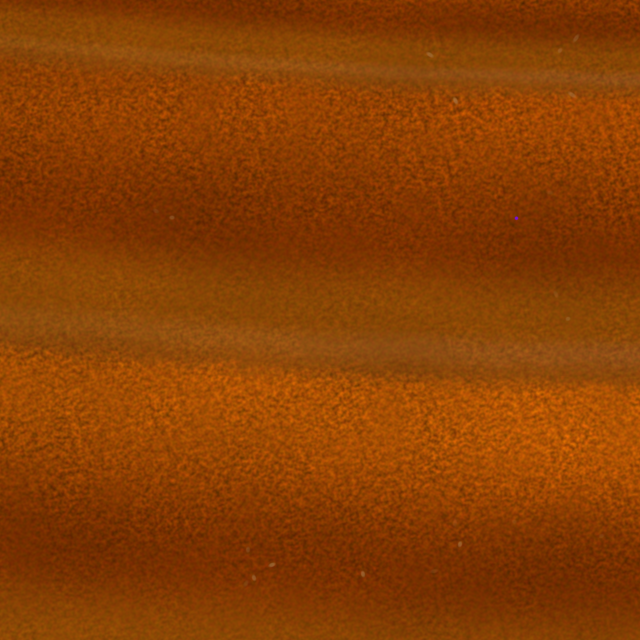
Give the GLSL for this texture, as a three.js fragment shader.

```glsl
varying vec2 vUv;

const vec3 DARK = vec3(0.462, 0.184, 0.002);
const vec3 OLIVE = vec3(0.546, 0.280, 0.020);
const vec3 RIDGE = vec3(0.582, 0.318, 0.055);
const vec3 SHADE = vec3(0.545, 0.278, 0.036);
const vec3 RUST = vec3(0.592, 0.262, 0.008);
const vec3 AMBER = vec3(0.672, 0.318, 0.014);
const vec3 DUST = vec3(0.680, 0.500, 0.300);
const vec3 VIOLET = vec3(0.480, 0.060, 0.850);

float hash(vec2 p) {
  return fract(sin(dot(p, vec2(127.1, 311.7))) * 43758.5453);
}

// Gradient noise, roughly -0.7 to 0.7
float cornerSlope(vec2 cell, vec2 offset) {
  float angle = 6.2832 * hash(cell);
  return dot(vec2(cos(angle), sin(angle)), offset);
}

float noise(vec2 p) {
  vec2 i = floor(p);
  vec2 f = p - i;
  vec2 u = f * f * f * (f * (f * 6.0 - 15.0) + 10.0);
  vec2 e = vec2(1.0, 0.0);
  float low = mix(cornerSlope(i, f), cornerSlope(i + e.xy, f - e.xy), u.x);
  float high = mix(cornerSlope(i + e.yx, f - e.yx), cornerSlope(i + e.xx, f - e.xx), u.x);
  return mix(low, high, u.y);
}

vec2 rotate(vec2 p, float angle) {
  float c = cos(angle);
  float s = sin(angle);
  return vec2(c * p.x - s * p.y, s * p.x + c * p.y);
}

// Position inside a fold: 0 below one ridge, 1 at the next
float foldPhase(float depth) {
  if (depth < 0.08) return 1.0 + (depth - 0.08) / 0.22;
  if (depth < 0.53) return (depth - 0.08) / 0.45;
  return (depth - 0.53) / 0.58;
}

vec3 foldColor(float t, vec3 lit, vec3 ridge) {
  vec3 color = mix(lit, DARK, smoothstep(0.12, 0.54, t));
  color = mix(SHADE, color, smoothstep(-0.01, 0.06, t));
  color = mix(color, OLIVE, smoothstep(0.56, 0.78, t));
  color = mix(color, ridge, smoothstep(0.84, 0.92, t));
  return mix(color, SHADE, smoothstep(0.93, 1.0, t));
}

// Pebbled leather relief with uneven strength
float pebbles(vec2 p) {
  vec2 q = rotate(p, -0.25);
  q += 0.004 * vec2(noise(p * 45.0), noise(p * 45.0 + 17.0));
  float coarse = noise(q * vec2(105.0, 140.0));
  float fine = noise(rotate(p, 0.6) * 200.0 + 31.0);
  float mottle = noise(rotate(p, 0.9) * 55.0 + 9.0);
  float strength = 1.0 + 0.7 * noise(p * 14.0 + 3.0);
  return strength * (0.9 * coarse + 0.7 * fine) + 0.3 * mottle;
}

// Soft elongated fleck
float fleck(vec2 p, vec2 center, vec2 size, float angle) {
  vec2 q = rotate(p - center, angle) / size;
  return 1.0 - smoothstep(0.3, 1.0, length(q));
}

float dust(vec2 p) {
  float amount = 0.0;
  for (int i = 0; i < 20; i++) {
    float k = float(i);
    float row = mix(0.08, 0.19, hash(vec2(k, 2.0)));
    if (i > 9) row = mix(0.50, 0.99, hash(vec2(k, 3.0)));
    vec2 center = vec2(mix(0.2, 1.0, hash(vec2(k, 1.0))), row);
    vec2 size = vec2(mix(0.005, 0.010, hash(vec2(k, 4.0))), 0.0045);
    float strength = mix(0.15, 0.60, pow(hash(vec2(k, 5.0)), 2.0));
    amount = max(amount, strength * fleck(p, center, size, 3.0 * hash(vec2(k, 6.0))));
  }
  return amount;
}

void main() {
  vec2 p = vUv;

  // Folds drooping gently to the right, with ragged borders
  float droop = 0.060 * sin(1.5708 * p.x) + 0.005 * noise(p * vec2(6.0, 3.0));
  float ragged = 0.006 * noise(p * vec2(25.0, 35.0)) + 0.010 * noise(p * vec2(70.0, 110.0));
  float depth = 1.0 - p.y - droop;
  float t = foldPhase(depth) + ragged / 0.45;

  // Light grows toward the right and the lower fold
  vec3 lit = mix(RUST, AMBER, smoothstep(0.45, 0.53, depth));
  lit *= mix(0.93, 1.06, p.x);
  vec3 ridge = mix(RIDGE, RIDGE + vec3(-0.015, -0.01, 0.03), p.x);
  vec3 color = foldColor(t, lit, ridge);
  color *= 1.0 + 0.09 * noise(p * vec2(4.0, 7.0) + 5.0);

  // Relief is strong on lit slopes, faint elsewhere
  float leather = smoothstep(-0.02, 0.05, t) * (1.0 - smoothstep(0.35, 0.70, t));
  color *= 1.0 + mix(0.15, 0.31, leather) * pebbles(p);

  // Fine colour grain
  float tint = noise(rotate(p, 0.4) * 150.0 + 60.0);
  color += tint * vec3(0.040, -0.028, 0.012);

  // Dust and one stray violet dot
  color = mix(color, DUST, dust(p));
  color = mix(color, VIOLET, fleck(p, vec2(0.807, 0.659), vec2(0.004), 0.0));

  gl_FragColor = vec4(clamp(color, 0.0, 1.0), 1.0);
}
```
